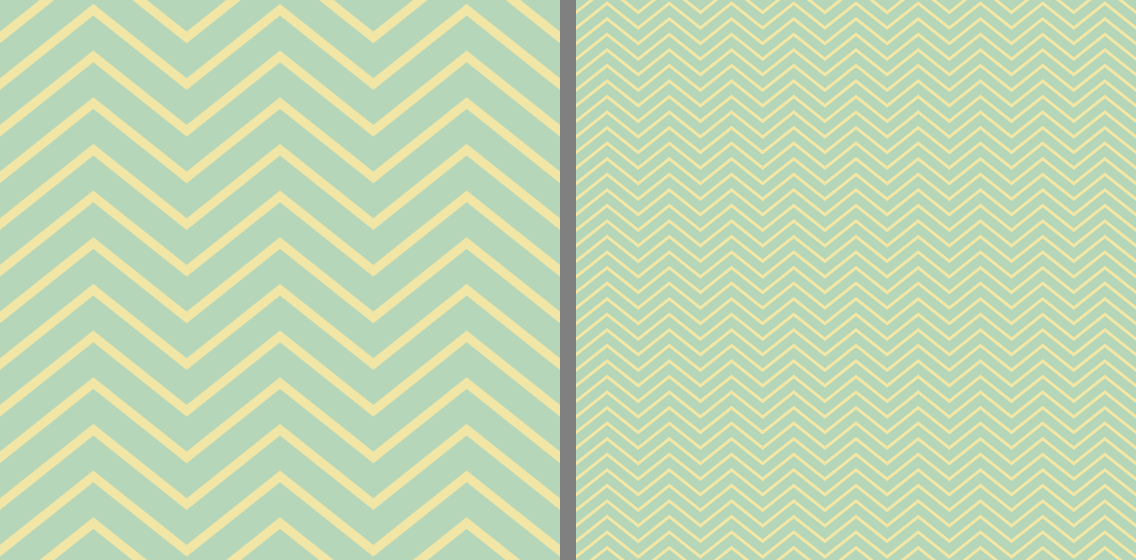
Left: one tile. Right: repeated 3 by 3.
Write a WebGL 2 fragment shader that draws this pattern.

```glsl
#version 300 es
precision highp float;
// Thin cream chevron stripes on a flat sage green ground, 3 zigzags across and 12 rows down.

uniform vec2 u_resolution;
out vec4 fragColor;

// 0 at each peak, 1 at each valley, one zigzag per unit of x
float zigzag(float x) {
    return 2.0 * abs(fract(x) - 0.5);
}

void main() {
    vec2 uv = gl_FragCoord.xy / u_resolution;
    vec3 sage = vec3(0.71, 0.84, 0.72);
    vec3 cream = vec3(0.95, 0.90, 0.65);

    // Row coordinate bent by the zigzag; stripe centres lie on whole numbers
    float drop = 1.594;
    float row = 12.0 * uv.y + 0.208 + drop * zigzag(3.0 * uv.x);
    float fromCentre = abs(fract(row + 0.5) - 0.5);

    // Stripe fills a quarter of each row, with a one-pixel soft edge
    float pixel = length(vec2(6.0 * drop, 12.0) / u_resolution);
    float stripe = clamp(0.5 + (0.125 - fromCentre) / pixel, 0.0, 1.0);

    fragColor = vec4(mix(sage, cream, stripe), 1.0);
}
```
